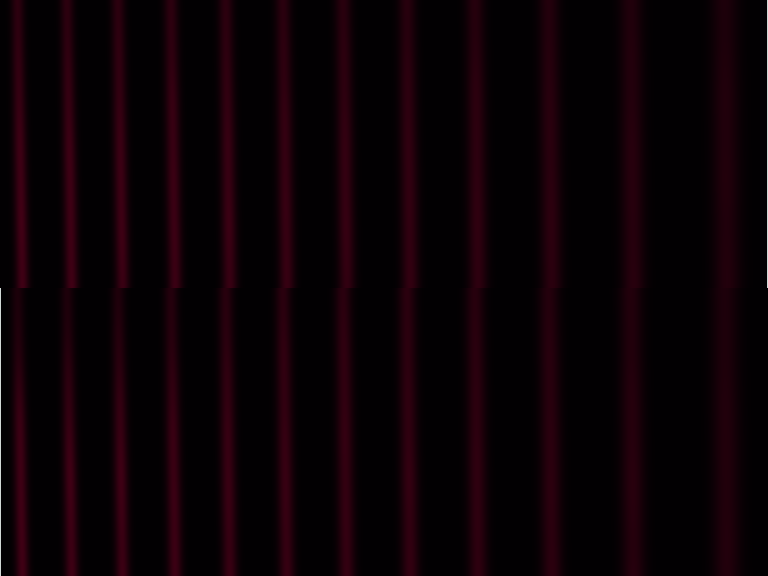
Reproduce this pattern procedurally as a Shadertoy shader.

```glsl
const vec3  BACKDROP   = vec3(0.006, 0.001, 0.007);
const vec3  GLOW       = vec3(0.205, 0.0, 0.062);
const vec3  MARGIN     = vec3(0.82, 0.85, 0.84);
const vec3  DENSITY    = vec3(15.95, -3.40, -0.74); // stripe count as a cubic in x
const float PHASE      = 0.412;   // offset of the first stripe, in periods
const float SOFTNESS   = 0.094;   // glow radius, in periods
const float LEAN_LEFT  = 0.0065;  // sideways drift over one band
const float LEAN_RIGHT = 0.0030;
const float GAIN_LEFT  = 1.16;
const float GAIN_RIGHT = 0.56;
const float MARGIN_W   = 0.0013;
const float WEAR       = 0.10;

vec2 hashGradient(vec2 cell) {
    vec2 p = fract(cell * vec2(0.1031, 0.1130));
    p += dot(p, p.yx + 33.33);
    float angle = 6.2832 * fract((p.x + p.y) * p.x * 17.0);
    return vec2(cos(angle), sin(angle));
}

float gradientNoise(vec2 p) {
    vec2 i = floor(p), f = fract(p);
    vec2 u = f * f * f * (f * (f * 6.0 - 15.0) + 10.0);
    float a = dot(hashGradient(i), f);
    float b = dot(hashGradient(i + vec2(1, 0)), f - vec2(1, 0));
    float c = dot(hashGradient(i + vec2(0, 1)), f - vec2(0, 1));
    float d = dot(hashGradient(i + vec2(1, 1)), f - vec2(1, 1));
    return mix(mix(a, b, u.x), mix(c, d, u.x), u.y);
}

// Stripe coordinate: spacing widens towards the right
float stripeCoord(float x) {
    return x * (DENSITY.x + x * (DENSITY.y + x * DENSITY.z)) - PHASE;
}

// One band of leaning stripes; depth runs from 0 at its top to 1 at its foot
vec3 band(vec2 uv, float depth, bool upper) {
    float lean = mix(LEAN_LEFT, LEAN_RIGHT, uv.x);
    float coord = stripeCoord(uv.x - lean * (depth - 0.5));
    float offset = (fract(coord + 0.5) - 0.5) / SOFTNESS;
    float glow = exp(-0.5 * offset * offset);

    // Fade at the head of the band, strongest on the left
    float headGain = upper ? mix(0.70, 0.88, uv.x)
                           : mix(0.42, 0.85, smoothstep(0.0, 0.5, uv.x));
    float fade = mix(headGain, 1.0, smoothstep(0.0, 0.65, depth));
    float gain = mix(GAIN_LEFT, GAIN_RIGHT, uv.x * uv.x * 0.4 + uv.x * 0.6);
    float wear = 1.0 + WEAR * gradientNoise(vec2(coord * 2.0, uv.y * 9.0));
    return BACKDROP + GLOW * glow * fade * gain * wear;
}

void mainImage(out vec4 fragColor, in vec2 fragCoord) {
    vec2 uv = fragCoord / iResolution.xy;
    vec2 pixel = 1.0 / iResolution.xy;

    // Two stacked bands with a smoothed seam
    vec3 lower = band(uv, 1.0 - 2.0 * uv.y, false);
    vec3 upper = band(uv, 2.0 - 2.0 * uv.y, true);
    float inUpper = smoothstep(-0.5, 0.5, (uv.y - 0.5) / pixel.y);
    vec3 color = mix(lower, upper, inUpper);

    // Thin pale margin: left of the lower band, right of the upper one
    float edge = mix(uv.x, 1.0 - uv.x, inUpper);
    float margin = clamp((MARGIN_W - edge) / pixel.x + 0.5, 0.0, 1.0);
    fragColor = vec4(mix(color, MARGIN, margin), 1.0);
}
```
